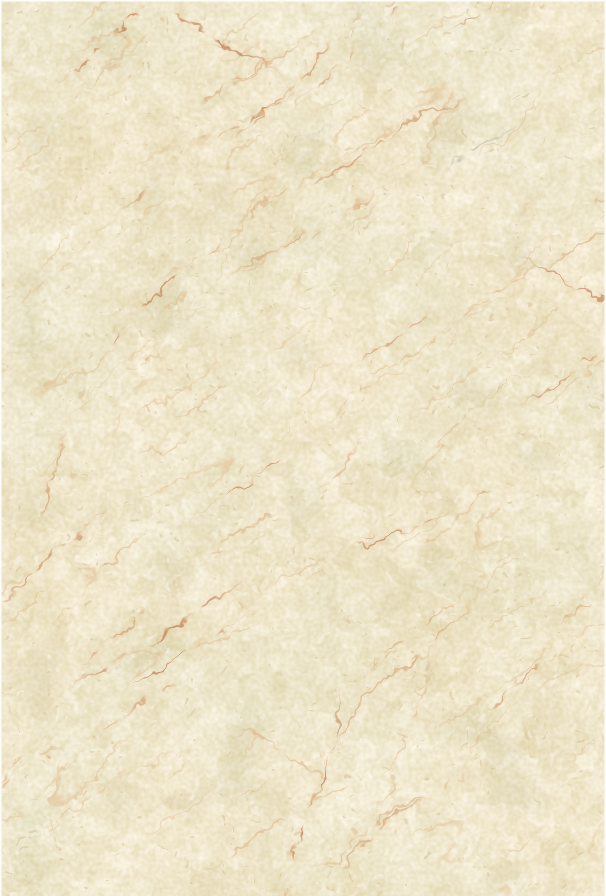
A Shadertoy shader for this texture:

```glsl
// Polished cream marble slab with broken rust veins, soft clasts and pale flecks
vec2 hash2(vec2 p) {
    vec3 a = fract(vec3(p.xyx) * vec3(0.1031, 0.1030, 0.0973));
    a += dot(a, a.yzx + 33.33);
    return fract((a.xx + a.yz) * a.zy);
}

vec2 gradientAt(vec2 cell) {
    float angle = 6.2832 * hash2(cell + 71.0).x;
    return vec2(cos(angle), sin(angle));
}

// Gradient noise, roughly -0.7 to 0.7
float noise(vec2 p) {
    vec2 i = floor(p), f = p - i;
    vec2 u = f * f * f * (f * (f * 6.0 - 15.0) + 10.0);
    vec2 e = vec2(1, 0);
    float low = mix(dot(gradientAt(i), f), dot(gradientAt(i + e), f - e), u.x);
    float high = mix(dot(gradientAt(i + e.yx), f - e.yx), dot(gradientAt(i + 1.0), f - 1.0), u.x);
    return mix(low, high, u.y);
}

vec2 noise2(vec2 p) {
    return vec2(noise(p), noise(p + 37.4));
}

vec2 turn(vec2 p, float angle) {
    float c = cos(angle), s = sin(angle);
    return vec2(c * p.x + s * p.y, c * p.y - s * p.x);
}

// Tone of pebble shapes, -0.5 to 0.5
float clasts(vec2 p) {
    vec2 cell = floor(p);
    float sum = 0.0, total = 0.0;
    for (int y = -1; y <= 1; y++)
    for (int x = -1; x <= 1; x++) {
        vec2 id = cell + vec2(x, y);
        vec2 d = id + hash2(id) - p;
        float weight = exp(-26.0 * dot(d, d));
        sum += weight * (hash2(id + 19.0).y - 0.5);
        total += weight;
    }
    return sum / (total + 1e-6);
}

// Small slanted grains, present in a given share of the cells
float flecks(vec2 p, float share, float blur) {
    vec2 id = floor(p), h = hash2(id + 5.0), k = hash2(id + 53.0);
    vec2 d = turn(fract(p) - 0.3 - 0.4 * h, 0.6 + 2.5 * (k.x - 0.5));
    float size = 0.1 + 0.14 * k.y;
    float r = length(d * vec2(0.8, 1.3));
    return step(hash2(id + 91.0).x, share) * (1.0 - smoothstep(size - blur, size + blur, r));
}

void mainImage(out vec4 fragColor, in vec2 fragCoord) {
    vec2 p = fragCoord / iResolution.x;
    float aspect = iResolution.y / iResolution.x;
    float px = 1.0 / iResolution.x;

    // Mottled stone body
    vec2 rough = p + 0.018 * noise2(p * 24.0) + 0.009 * noise2(p * 75.0);
    float tone = 0.05 + 0.75 * noise(p * 3.2 + 4.0) + 0.8 * noise(rough * 10.0)
        + 1.0 * noise(rough * 29.0) + 1.5 * noise(rough * 68.0) + 1.6 * noise(p * 140.0)
        + 1.0 * clasts(rough * 13.0) + 1.3 * clasts(rough * 36.0 + 8.0);
    vec3 col = vec3(0.934, 0.900, 0.790) + tone * vec3(0.020, 0.025, 0.044);
    col += vec3(0.012, -0.003, -0.009) * noise(p * 4.5 + 21.0);

    // Olive-grey clouds
    float cloud = smoothstep(0.1, 0.5, noise(rough * 9.0 + 60.0));
    col -= cloud * vec3(0.030, 0.026, 0.034);

    // Pale shell flecks and tan pits
    float pale = flecks(rough * 46.0, 0.1, 0.08);
    pale = max(pale, 0.8 * flecks(rough * 85.0 + 13.0, 0.14, 0.12));
    col = mix(col, vec3(0.975, 0.955, 0.895), 0.6 * pale);
    col = mix(col, vec3(0.83, 0.74, 0.57), 0.5 * flecks(rough * 80.0 + 31.0, 0.08, 0.1));

    // Faint hairlines running with the main grain
    vec2 warped = p + 0.024 * noise2(p * 6.0) + 0.015 * noise2(p * 19.0 + 9.0)
        + 0.011 * noise2(p * 48.0) + 0.005 * noise2(p * 115.0);
    vec2 grain = turn(warped, 0.65);
    float hair = 1.0 - smoothstep(0.0, 0.035, abs(noise(grain * vec2(3.0, 14.0) + 2.0)));
    hair *= smoothstep(-0.05, 0.3, noise(p * 9.0 + 80.0));
    col = mix(col, vec3(0.86, 0.70, 0.50), 0.4 * hair);

    // Families of near-parallel jagged veins, mostly climbing to the right
    float breakup = smoothstep(-0.3, 0.2, noise(p * 13.0 + 44.0) + 0.7 * noise(p * 42.0));
    for (int i = 0; i < 66; i++) {
        float n = float(i), family = floor(n / 3.0);
        vec2 h = hash2(vec2(n, 7.0)), k = hash2(vec2(n, 23.0));
        vec2 center = fract(family * vec2(0.7549, 0.5698) + 0.15) * vec2(1.0, aspect);
        center += 0.2 * (hash2(vec2(n, 61.0)) - 0.5);
        float angle = 0.5 + 0.3 * hash2(vec2(family, 3.0)).x + 0.25 * (h.x - 0.5);
        if (i % 10 == 2) angle = 1.3;
        if (i % 16 == 5) angle = -0.5;
        vec2 d = turn(warped - center, angle);
        float reach = 0.06 + 0.16 * h.y;
        float along = abs(d.x) / reach;
        float fade = (1.0 - smoothstep(0.5, 1.0, along)) * breakup * (0.3 + 0.7 * k.x);
        float width = 0.0002 + 0.0009 * k.y * k.y;
        float line = 1.0 - smoothstep(width, width + 1.3 * px, abs(d.y));
        float halo = exp(-abs(d.y) / 0.005);
        vec3 rust = mix(vec3(0.84, 0.63, 0.40), vec3(0.74, 0.46, 0.29), k.x * breakup);
        if (i % 22 == 9) rust = vec3(0.75, 0.75, 0.69);
        col = mix(col, mix(rust, vec3(0.91, 0.82, 0.67), 0.6), 0.25 * halo * fade);
        col = mix(col, rust, 0.75 * line * fade);
    }

    // Thin white rim on the sides and top
    float rim = min(min(p.x, 1.0 - p.x), aspect - p.y);
    col = mix(vec3(0.995, 0.99, 0.975), col, smoothstep(0.001, 0.004, rim));
    fragColor = vec4(clamp(col, 0.0, 1.0), 1.0);
}
```
